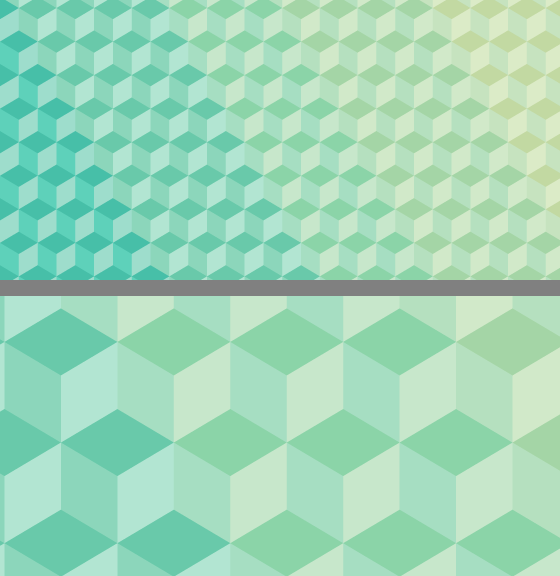
Top, the full canvas; bottom, a detail of the centre.
Reproduce this pattern procedurally as a WebGL 1 fragment shader.

```glsl
precision highp float;

uniform vec2 u_resolution;

#define CUBE_WIDTH 0.1344
#define ROW_HEIGHT 0.1198
#define FIRST_ROW 0.1484
#define TEAL_END 0.5
#define AQUA_END 4.5
#define GREEN_END 7.5
#define OLIVE_END 11.5
#define SAMPLES 4

// Selects the colour of one face: 0 top, 1 left, 2 right
vec3 pickFace(float face, vec3 top, vec3 left, vec3 right) {
  return face < 0.5 ? top : (face < 1.5 ? left : right);
}

// Colour bands follow the slanted columns of cubes
vec3 bandColor(float column, float face) {
  if (column < TEAL_END)
    return pickFace(face, vec3(0.28, 0.75, 0.66), vec3(0.37, 0.82, 0.73), vec3(0.62, 0.865, 0.80));
  if (column < AQUA_END)
    return pickFace(face, vec3(0.41, 0.79, 0.665), vec3(0.55, 0.84, 0.735), vec3(0.70, 0.90, 0.825));
  if (column < GREEN_END)
    return pickFace(face, vec3(0.545, 0.83, 0.66), vec3(0.65, 0.87, 0.76), vec3(0.78, 0.905, 0.795));
  if (column < OLIVE_END)
    return pickFace(face, vec3(0.645, 0.835, 0.65), vec3(0.71, 0.88, 0.75), vec3(0.82, 0.915, 0.79));
  return pickFace(face, vec3(0.76, 0.85, 0.635), vec3(0.775, 0.89, 0.75), vec3(0.86, 0.92, 0.78));
}

// Offset from the nearest cube of a row; each row shifts half a cube
float columnOffset(float x, float row) {
  return fract(x - 0.5 * row) - 0.5;
}

// Height of the roof edge above the middle of the top face, in rows
float roofHeight(float dx) {
  return (1.0 - 2.0 * abs(dx)) / 3.0;
}

// p.x counts cubes to the right, p.y counts rows downward
vec3 cubeColor(vec2 p) {
  float row = floor(p.y + 1.0 / 3.0);
  float dx = columnOffset(p.x, row);

  // Points above the roof belong to the cube in the row before
  if (p.y - row < -roofHeight(dx)) {
    row -= 1.0;
    dx = columnOffset(p.x, row);
  }

  float column = floor(p.x - 0.5 * row);
  bool onTop = p.y - row < roofHeight(dx);
  float face = onTop ? 0.0 : (dx < 0.0 ? 1.0 : 2.0);
  return bandColor(column, face);
}

void main() {
  vec3 color = vec3(0.0);

  // Supersampling smooths the face edges
  for (int j = 0; j < SAMPLES; j++) {
    for (int i = 0; i < SAMPLES; i++) {
      vec2 jitter = (vec2(float(i), float(j)) + 0.5) / float(SAMPLES) - 0.5;
      vec2 uv = (gl_FragCoord.xy + jitter) / u_resolution.y;
      vec2 p = vec2(uv.x / CUBE_WIDTH, (1.0 - uv.y - FIRST_ROW) / ROW_HEIGHT);
      color += cubeColor(p);
    }
  }

  gl_FragColor = vec4(color / float(SAMPLES * SAMPLES), 1.0);
}
```
